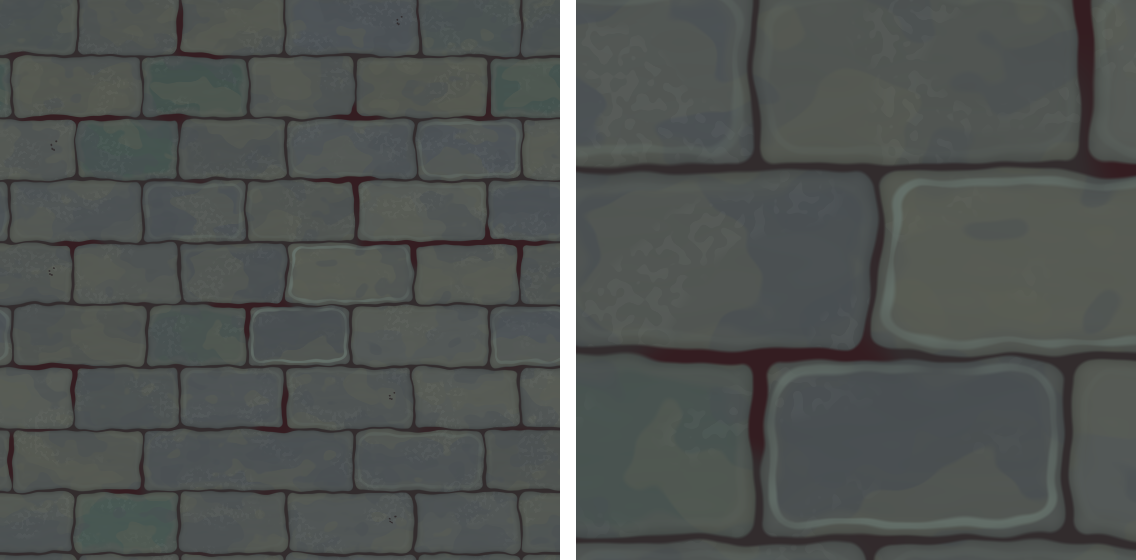
Left, the full canvas; right, a detail of the centre.
This texture is drawn by a WebGL 1 fragment shader. Its source:

```glsl
precision highp float;
uniform vec2 u_resolution;

const float ROWS = 9.0;
const float ROW_SHIFT = 0.1;        // part of the first course cut by the top edge
const float COLUMNS = 5.0;
const float FUSED_ROW = 7.0;        // course with one double-length block
const float JOINT_JITTER = 0.012;
const float WOBBLE = 0.007;
const float GAP = 0.0021;           // half width of the mortar line
const float EDGE_SOFTNESS = 0.0013;
const float CORNER_RADIUS = 0.013;
const float RIM_RADIUS = 0.028;
const float RIM_INSET = 0.0095;
const float RIM_WIDTH = 0.0038;
const vec2 WORN_CENTER = vec2(0.68, 0.47);

const vec3 STONE = vec3(0.325, 0.342, 0.328);
const vec3 OLIVE = vec3(0.355, 0.367, 0.325);
const vec3 SLATE = vec3(0.292, 0.315, 0.333);
const vec3 TEAL = vec3(0.255, 0.325, 0.308);
const vec3 RIM = vec3(0.405, 0.455, 0.430);
const vec3 MORTAR = vec3(0.195, 0.172, 0.178);
const vec3 RED_MORTAR = vec3(0.205, 0.115, 0.130);

float hash(vec2 p) {
  vec3 q = fract(vec3(p.xyx) * 0.1031);
  q += dot(q, q.yzx + 33.33);
  return fract((q.x + q.y) * q.z);
}

float cornerSlope(vec2 cell, vec2 offset, vec2 period, float seed) {
  float angle = 6.2832 * hash(mod(cell, period) + seed * vec2(17.3, 31.7));
  return dot(offset, vec2(cos(angle), sin(angle)));
}

// Gradient noise that tiles over the canvas, freq cells each way
float noise(vec2 uv, vec2 freq, float seed) {
  vec2 p = uv * freq, c = floor(p), f = p - c;
  vec2 s = f * f * f * (f * (f * 6.0 - 15.0) + 10.0);
  vec2 e = vec2(1.0, 0.0);
  float low = mix(cornerSlope(c, f, freq, seed),
                  cornerSlope(c + e, f - e, freq, seed), s.x);
  float high = mix(cornerSlope(c + e.yx, f - e.yx, freq, seed),
                   cornerSlope(c + 1.0, f - 1.0, freq, seed), s.x);
  return mix(low, high, s.y);
}

// Left edge of block i: even and odd courses place their wide blocks differently
float jointX(float i, float row) {
  float turn = floor((i + 0.5) / COLUMNS);
  float k = i - turn * COLUMNS;
  float evenX = 0.134 + 0.188 * k + 0.045 * step(2.5, k);
  float oddX = 0.018 + 0.1865 * k + 0.053 * (step(0.5, k) + step(3.5, k));
  float jitter = JOINT_JITTER * (hash(vec2(k, row) + 5.0) - 0.5);
  return mix(evenX, oddX, mod(row, 2.0)) + jitter + turn;
}

float insetDepth(vec2 p, vec2 halfSize, float radius) {
  vec2 q = abs(p) - halfSize + radius;
  return radius - length(max(q, 0.0)) - min(max(q.x, q.y), 0.0);
}

void main() {
  vec2 uv = gl_FragCoord.xy / u_resolution;
  float soft = max(EDGE_SOFTNESS, 0.7 / min(u_resolution.x, u_resolution.y));
  vec2 warp = vec2(noise(uv, vec2(14.0), 1.0), noise(uv, vec2(14.0), 2.0))
    + 0.5 * vec2(noise(uv, vec2(38.0), 3.0), noise(uv, vec2(38.0), 4.0));
  vec2 p = vec2(uv.x, 1.0 - uv.y) + WOBBLE * warp;

  // Find the block in this course
  float v = p.y * ROWS + ROW_SHIFT;
  float row = mod(floor(v), ROWS);
  float x = 0.0, width = 0.2, column = 0.0, middle = 0.0;
  for (int i = 0; i < 5; i++) {
    float k = float(i);
    bool fused = abs(row - FUSED_ROW) < 0.5;
    if (fused && i == 2) continue;
    float left = jointX(k, row);
    float w = jointX(fused && i == 1 ? 3.0 : k + 1.0, row) - left;
    float along = fract(p.x - left);
    if (along < w) { x = along; width = w; column = k; middle = left + 0.5 * w; }
  }
  vec2 id = vec2(column, row);
  vec2 halfSize = 0.5 * vec2(width, 1.0 / ROWS);
  vec2 local = vec2(x - halfSize.x, (fract(v) - 0.5) / ROWS);
  float depth = insetDepth(local, halfSize, CORNER_RADIUS);
  float rimDepth = insetDepth(local, halfSize, RIM_RADIUS);

  // Tinted panel inside a plain stone border
  float seed = 10.0 + column + COLUMNS * row;
  float broad = noise(uv, vec2(9.0, 15.0), seed);
  float ragged = noise(uv, vec2(32.0, 40.0), seed);
  float fine = noise(uv, vec2(130.0), 6.0);
  vec3 tone = mix(SLATE, OLIVE, hash(id + 11.0) * 0.85);
  tone = mix(tone, TEAL, 0.85 * smoothstep(0.76, 0.86, hash(id + 23.0)));
  tone *= 0.95 + 0.09 * hash(id + 37.0);
  float panel = smoothstep(0.009, 0.018, rimDepth + 0.012 * ragged);
  vec3 color = mix(STONE, tone, 0.3 + 0.6 * panel);

  // Flat brush patches and dry speckle
  float paint = broad + 0.35 * ragged;
  color = mix(color, OLIVE, 0.42 * smoothstep(0.14, 0.19, paint));
  color = mix(color, SLATE * 0.97, 0.42 * smoothstep(0.12, 0.17, -paint));
  float dry = smoothstep(0.05, 0.25, noise(uv, vec2(12.0, 18.0), seed + 60.0));
  color += 0.018 * dry * smoothstep(0.08, 0.16, fine + 0.3 * ragged);
  color += 0.006 * noise(uv, vec2(24.0, 70.0), 7.0);

  // Pale worn rim, strongest around one area of the wall
  vec2 away = vec2(middle, (row + 0.5 - ROW_SHIFT) / ROWS) - WORN_CENTER;
  away = fract(away + 0.5) - 0.5;
  float worn = 0.5 * hash(id + 51.0) + 0.55 * exp(-8.0 * dot(away, away));
  worn = 0.1 + 0.9 * smoothstep(0.5, 0.82, worn);
  float rimWidth = RIM_WIDTH * (1.0 + 0.8 * ragged);
  float rim = 1.0 - smoothstep(0.3, 1.0, abs(rimDepth - RIM_INSET - 0.003 * broad) / rimWidth);
  color = mix(color, RIM, rim * worn * clamp(0.58 + broad + 0.6 * ragged, 0.0, 0.85));

  // Small pits near the end of one block in each even course
  float pitColumn = abs(row - 3.0) < 1.5 ? 4.0 : 2.0;
  if (mod(row, 2.0) < 0.5 && abs(column - pitColumn) < 0.5) {
    for (int i = 0; i < 4; i++) {
      vec2 spread = vec2(hash(vec2(float(i), 3.0)), hash(vec2(float(i), 8.0))) - 0.5;
      vec2 pit = vec2(x - width + 0.036, (fract(v) - 0.45) / ROWS) - 0.016 * spread;
      color = mix(MORTAR, color, smoothstep(0.0015 - soft, 0.0015 + soft, length(pit)));
    }
  }

  // Shaded edges and uneven mortar with red stretches
  float red = smoothstep(0.12, 0.32, noise(uv, vec2(7.0, 8.0), 8.0));
  float gap = GAP * (1.0 + 1.1 * noise(uv, vec2(18.0), 9.0)) + 0.0022 * red;
  color *= 1.0 - 0.16 * exp(-max(depth - gap, 0.0) / 0.004);
  vec3 mortar = mix(MORTAR, RED_MORTAR, red);
  color = mix(mortar, color, smoothstep(gap - soft, gap + soft, depth));
  gl_FragColor = vec4(color, 1.0);
}
```
